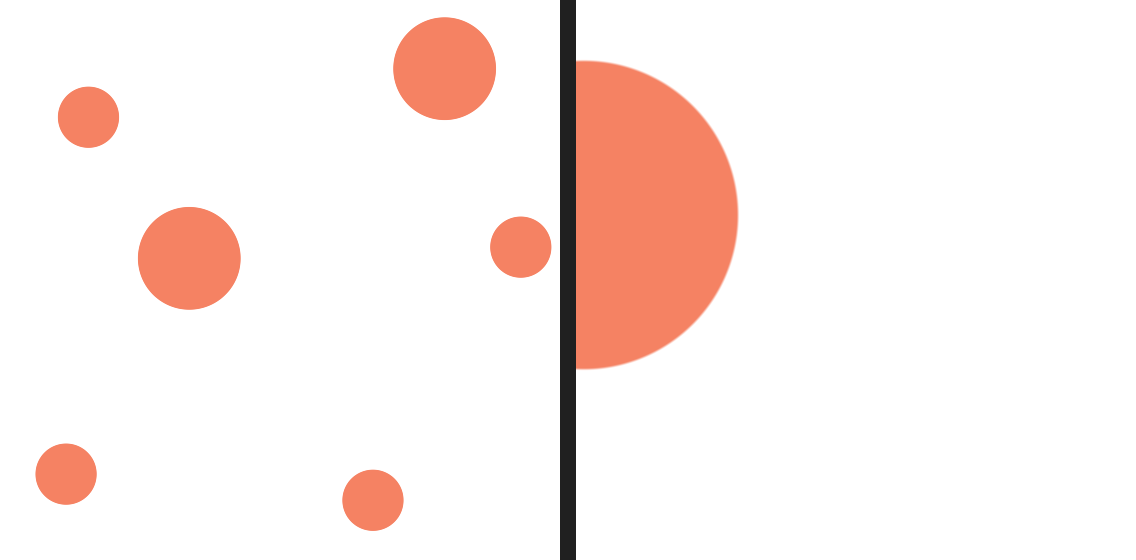
Left, the full canvas; right, a detail of the centre.
A three.js fragment shader for this background:

```glsl
// Scattered coral dots in two sizes on white, tiling in both directions.
#define PAPER vec3(1.0)
#define CORAL vec3(0.96, 0.51, 0.39)
#define COLUMNS 2
#define ROWS 3
#define BIG_RADIUS 0.0918
#define SMALL_RADIUS 0.0547
#define JITTER vec2(0.8, 0.4)
#define SEED vec2(0.17, 0.40)
#define EDGE 0.001

varying vec2 vUv;

// Lattice hash: one value pair from 0 to 1 per cell.
vec2 cellHash(vec2 cell) {
  return fract(SEED + cell.x * vec2(0.12, 0.65) + cell.y * vec2(0.55, 0.39)
    + cell.x * cell.y * vec2(0.11, 0.50));
}

// Signed distance to a circle, measured across the tile borders.
float wrappedCircle(vec2 point, vec2 center, float radius) {
  vec2 offset = fract(point - center + 0.5) - 0.5;
  return length(offset) - radius;
}

void main() {
  vec2 grid = vec2(float(COLUMNS), float(ROWS));
  float nearest = 1.0;

  // One jittered dot per cell; the cells on one diagonal hold the big dots.
  for (int column = 0; column < COLUMNS; column++) {
    for (int row = 0; row < ROWS; row++) {
      vec2 cell = vec2(float(column), float(row));
      vec2 center = (cell + 0.5 + (cellHash(cell) - 0.5) * JITTER) / grid;
      float radius = row == column + 1 ? BIG_RADIUS : SMALL_RADIUS;
      nearest = min(nearest, wrappedCircle(vUv, center, radius));
    }
  }

  // Smooth edge between dot and paper.
  float paperCover = smoothstep(-EDGE, EDGE, nearest);
  gl_FragColor = vec4(mix(CORAL, PAPER, paperCover), 1.0);
}
```
